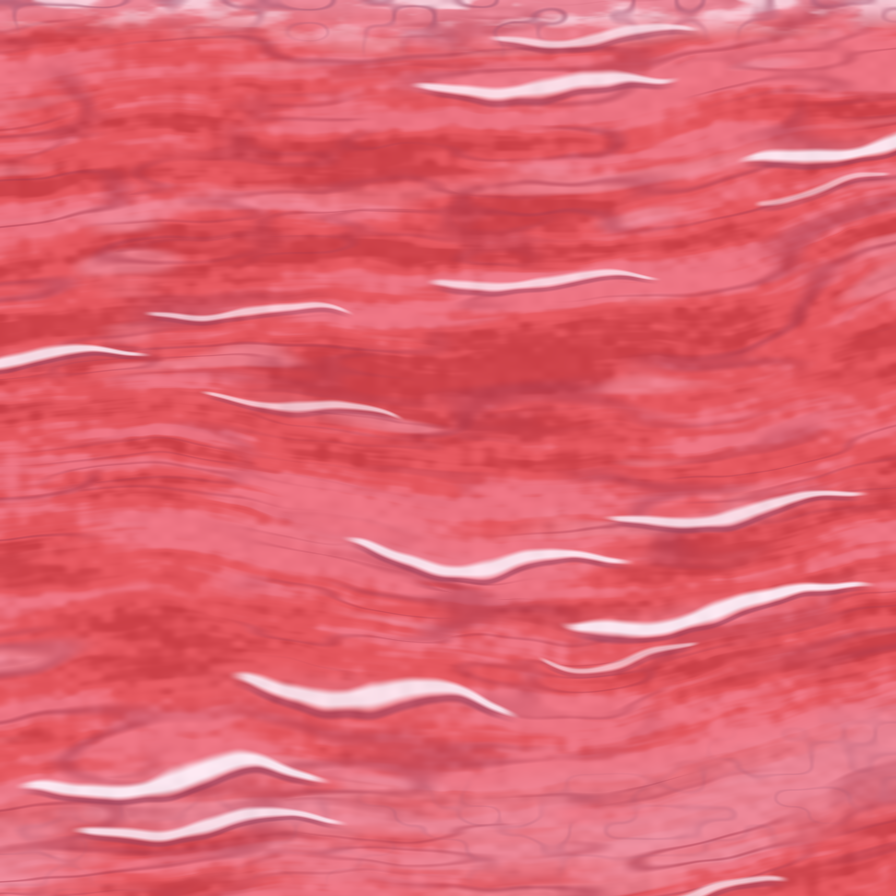
Reproduce this texture procedurally as a WebGL 1 fragment shader.

```glsl
precision highp float;
uniform vec2 u_resolution;

float hash(vec2 p) {
  vec3 q = fract(vec3(p.xyx) * 0.1031);
  q += dot(q, q.yzx + 33.33);
  return fract((q.x + q.y) * q.z);
}

float noise(vec2 p) {
  vec2 i = floor(p), f = fract(p);
  f = f * f * (3.0 - 2.0 * f);
  return mix(mix(hash(i), hash(i + vec2(1.0, 0.0)), f.x),
             mix(hash(i + vec2(0.0, 1.0)), hash(i + 1.0), f.x), f.y);
}

float fbm(vec2 p) {
  float sum = 0.0, amp = 0.53;
  for (int i = 0; i < 4; i++) {
    sum += amp * noise(p);
    p = p * vec2(1.9, 2.0) + 17.3;
    amp *= 0.5;
  }
  return sum;
}

// Thin line along the middle contour of a noise field
float crease(vec2 p, float width) {
  return 1.0 - smoothstep(0.0, width, abs(noise(p) - 0.5));
}

// Tapered gap between fibres: x is the white core, y its shaded rim
vec2 slit(vec2 p, float halfLength, float halfWidth) {
  float t = p.x / halfLength;
  float taper = max(1.0 - t * t, 0.0);
  float bend = halfWidth * 0.8 * sin(t * 4.0) + 0.006 * (noise(p * vec2(22.0, 3.0) + 9.0) - 0.5);
  float y = p.y - bend;
  float w = halfWidth * taper * (0.55 + 0.6 * noise(p * vec2(30.0, 8.0) + 40.0));
  float core = (1.0 - smoothstep(w * 0.4, w + 0.003, abs(y))) * smoothstep(0.0, 0.3, taper);
  float rim = (1.0 - smoothstep(0.001, 0.005, abs(y + w + 0.004))) * smoothstep(0.0, 0.5, taper);
  return vec2(core, rim);
}

void main() {
  vec2 uv = gl_FragCoord.xy / u_resolution;

  // Gentle sway of the fibre direction
  vec2 p = uv;
  p.y += 0.10 * (noise(uv * vec2(2.0, 3.2) + 3.7) - 0.5);
  p.y += 0.025 * (noise(uv * vec2(6.0, 8.0) + 11.0) - 0.5);
  p.y += 0.006 * (noise(uv * vec2(22.0, 30.0)) - 0.5) - 0.05 * uv.x;

  // Loose pale tissue along the top and near the bottom
  float loose = smoothstep(0.93, 0.99, uv.y + 0.05 * (fbm(uv * vec2(5.0, 12.0)) - 0.5)
                           - 0.05 * abs(uv.x - 0.5));
  float lower = 1.0 - smoothstep(0.02, 0.09, abs(p.y - 0.08));
  lower *= smoothstep(0.3, 0.65, fbm(p * vec2(5.0, 20.0) + 5.0));

  // Fibre body
  float broad = fbm(p * vec2(2.5, 9.0) + 21.0);
  float strands = fbm(p * vec2(5.0, 42.0));
  float grain = noise(uv * vec2(75.0, 110.0));
  float tone = 0.4 * broad + 0.6 * strands + 0.07 * (grain - 0.5);
  vec3 color = mix(vec3(0.81, 0.26, 0.29), vec3(0.90, 0.34, 0.37), smoothstep(0.36, 0.50, tone));
  color = mix(color, vec3(0.93, 0.45, 0.51), smoothstep(0.50, 0.64, tone));
  color = mix(color, vec3(0.92, 0.54, 0.61), 0.75 * lower + 0.9 * loose * (1.0 - lower));

  // Pale streaks and dark creases between strands
  float patches = smoothstep(0.35, 0.65, noise(p * vec2(4.0, 13.0) + 50.0));
  float streak = smoothstep(0.62, 0.85, noise(p * vec2(7.0, 52.0) + 31.0));
  color = mix(color, vec3(0.94, 0.58, 0.65), 0.6 * streak * patches);
  float lines = crease(p * vec2(5.0, 36.0) + 70.0, 0.10) * patches;
  lines = max(lines, 0.7 * crease(p * vec2(9.0, 62.0) + 90.0, 0.14)
              * smoothstep(0.4, 0.7, noise(p * vec2(6.0, 15.0) + 8.0)));
  color = mix(color, vec3(0.68, 0.24, 0.32), 0.5 * lines);

  // Crumpled net in the loose tissue
  float pale = smoothstep(0.4, 0.65, fbm(uv * vec2(14.0, 45.0) + 6.0));
  color = mix(color, vec3(0.97, 0.80, 0.85), loose * pale);
  float net = crease(uv * vec2(26.0, 55.0) + 13.0, 0.12);
  color = mix(color, vec3(0.66, 0.35, 0.46), 0.55 * net * max(loose, 0.4 * lower));

  // White slits scattered over jittered rows
  vec2 gap = vec2(0.0);
  float halo = 0.0;
  for (int i = 0; i < 16; i++) {
    float k = float(i);
    vec2 center = vec2(hash(vec2(k, 3.0)) * 1.1 - 0.05,
                       (k + 0.2 + 0.6 * hash(vec2(k, 8.0))) / 16.0);
    float size = hash(vec2(k, 15.0));
    vec2 q = p - center + vec2(0.0, 0.05 * center.x);
    float halfLength = mix(0.06, 0.18, size);
    gap = max(gap, slit(q, halfLength, mix(0.003, 0.011, size * size))
              * mix(0.5, 1.0, size));
    vec2 h = q / vec2(halfLength * 1.3, 0.018);
    halo = max(halo, exp(-2.0 * dot(h, h)) * size);
  }
  color = mix(color, vec3(0.93, 0.52, 0.59), 0.55 * halo);
  color = mix(color, vec3(0.60, 0.25, 0.36), 0.6 * gap.y);
  color = mix(color, vec3(0.98, 0.90, 0.94), gap.x);

  color += 0.035 * (grain - 0.5);
  gl_FragColor = vec4(color, 1.0);
}
```
